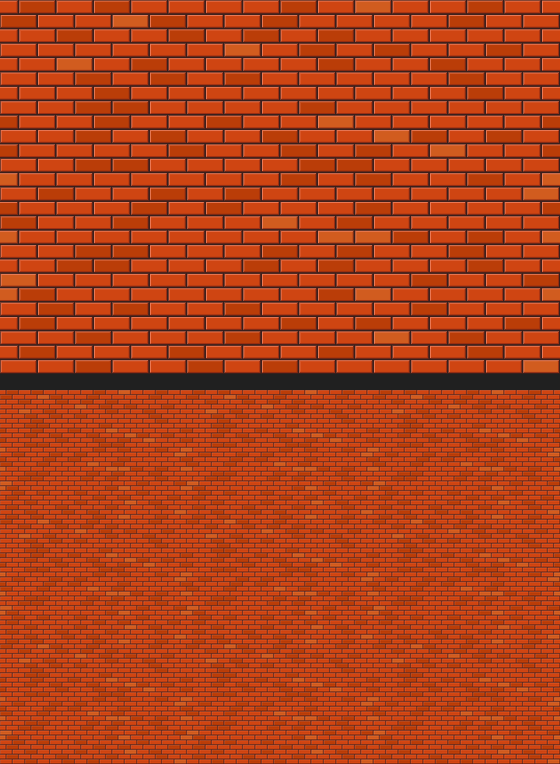
Top: one tile. Bottom: repeated 3 by 3.
Give the GLSL for this pattern, as a Shadertoy shader.

```glsl
const vec2 COUNT = vec2(15.0, 26.0);

float hash(vec2 p) {
    return fract(sin(dot(p, vec2(12.9898, 78.233))) * 43758.5453);
}

// Mostly red clay; accents are spread evenly by drawing one per block
vec3 brickColor(vec2 id) {
    id = mod(id, COUNT);

    // Pale: at most one in each block of five by two
    vec2 block = floor(id / vec2(5.0, 2.0));
    vec2 pick = floor(vec2(5.0, 2.0) * vec2(hash(block + 3.7), hash(block + 9.1)));
    bool pale = id - block * vec2(5.0, 2.0) == pick && hash(block + 17.3) < 0.58;
    if (pale) return vec3(0.82, 0.36, 0.12);

    // Dark: at most one in each run of three
    vec2 run = vec2(floor(id.x / 3.0), id.y);
    bool dark = id.x - run.x * 3.0 == floor(3.0 * hash(run + 5.3));
    if (dark && hash(run + 31.9) < 0.7) return vec3(0.73, 0.24, 0.03);
    return vec3(0.81, 0.27, 0.07);
}

// Fraction of a pixel covered at signed distance d inside an edge
float coverage(float d, float pixel) {
    return clamp(d / pixel + 0.5, 0.0, 1.0);
}

void mainImage(out vec4 fragColor, in vec2 fragCoord) {
    // Running bond: every second course shifts by half a brick
    vec2 grid = fragCoord / iResolution.xy * COUNT;
    grid.x += 0.5 * mod(floor(grid.y), 2.0);
    vec2 id = floor(grid);

    // Local units are course heights
    vec2 p = fract(grid) * vec2(2.6, 1.0);
    float pixel = COUNT.y / iResolution.y;

    // Distances inward from the lit and shaded sides
    float lit = min(p.x - 0.045, 0.96 - p.y);
    float shaded = min(2.53 - p.x, p.y - 0.075);
    float inside = min(lit, shaded);

    // Mitred bevel around the flat face
    vec3 face = brickColor(id);
    vec3 highlight = mix(face, vec3(0.96, 0.54, 0.42), 0.75);
    vec3 shadow = mix(face, vec3(0.54, 0.15, 0.07), 0.75);
    vec3 bevel = mix(shadow, highlight, coverage(shaded - lit, pixel));
    vec3 brick = mix(bevel, face, coverage(inside - 0.07, pixel));

    // Dark mortar between bricks
    vec3 color = mix(vec3(0.22, 0.12, 0.11), brick, coverage(inside, pixel));
    fragColor = vec4(color, 1.0);
}
```
